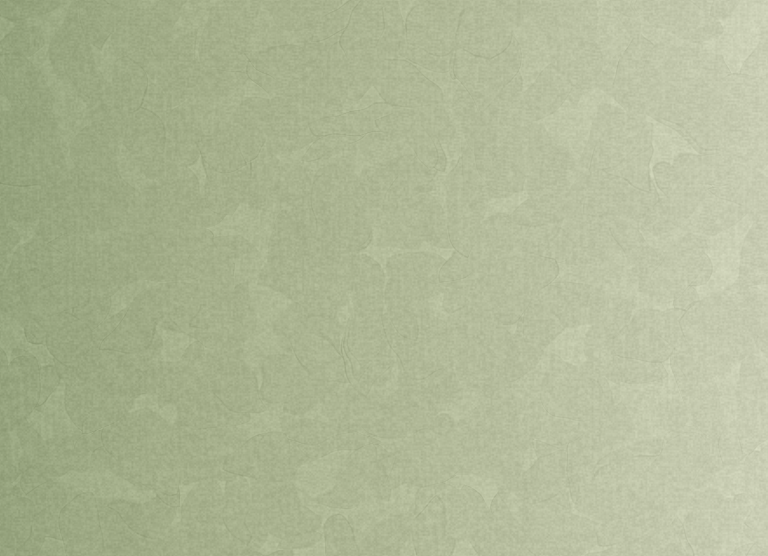
A WebGL 1 fragment shader for this texture:

```glsl
precision highp float;
// Sage green cloth with a faint leaf print: overlapping pointed leaves are painted
// cell by cell, gaps between them stay lighter, and thin broken outlines remain.
// A left-to-right gradient tints it and stretched noise makes the weave.

uniform vec2 u_resolution;

const vec3 SHADE_GREEN = vec3(0.585, 0.638, 0.490);
const vec3 SAGE_GREEN  = vec3(0.643, 0.682, 0.540);
const vec3 MID_GREEN   = vec3(0.692, 0.723, 0.592);
const vec3 PALE_GREEN  = vec3(0.787, 0.803, 0.702);
const float SAGE_STOP = 0.25;
const float MID_STOP  = 0.55;

const float LEAF_CELLS   = 8.5;    // leaf cells per canvas height
const float BEND         = 0.50;   // broad warp of the leaves, in cells
const float WOBBLE       = 0.12;   // fine warp of the outlines, in cells
const float LINE_WIDTH   = 0.004;  // outline half width, in cells
const float RIM_OFFSET   = 0.030;
const float GAP_LIGHT    = 0.026;
const float LINE_DARK    = 0.034;
const float RIM_LIGHT    = 0.012;
const float LEAF_VARY    = 0.006;
const float THREADS      = 290.0;  // threads per canvas height
const float WEAVE_DEPTH  = 0.052;
const float GRAIN_DEPTH  = 0.046;
const float MOTTLE_DEPTH = 0.016;

float hash(vec2 p) {
  return fract(sin(dot(p, vec2(127.1, 311.7))) * 43758.5453);
}

float noise(vec2 p) {
  vec2 i = floor(p);
  vec2 f = fract(p);
  f = f * f * (3.0 - 2.0 * f);
  return mix(mix(hash(i), hash(i + vec2(1.0, 0.0)), f.x),
             mix(hash(i + vec2(0.0, 1.0)), hash(i + vec2(1.0, 1.0)), f.x), f.y);
}

vec2 warp(vec2 p) {
  return vec2(noise(p), noise(p + 37.0)) - 0.5;
}

// Pointed leaf: the overlap of two circles, long axis along y.
float leafDistance(vec2 p, float halfLength, float halfWidth) {
  float offset = (halfLength * halfLength - halfWidth * halfWidth) / (2.0 * halfWidth);
  return length(vec2(abs(p.x) + offset, p.y)) - offset - halfWidth;
}

// Brightness change of the leaf print; later leaves cover earlier ones.
float leafPrint(vec2 p, float blur) {
  float gapFade = mix(0.35, 1.1, noise(p * 0.9 + 61.0));
  float lineFade = smoothstep(0.25, 0.75, noise(p * 2.3 + 83.0));
  p += BEND * warp(p * 1.3) + WOBBLE * warp(p * 3.7 + 9.0);
  vec2 home = floor(p);
  float tone = GAP_LIGHT * gapFade;
  for (int y = -1; y <= 1; y++) {
    for (int x = -1; x <= 1; x++) {
      for (int k = 0; k < 3; k++) {
        vec2 cell = home + vec2(float(x), float(y));
        vec2 seed = cell + float(k) * 53.0;
        vec2 center = cell + 0.1 + 0.8 * vec2(hash(seed + 3.1), hash(seed + 7.7));
        float angle = 6.2832 * hash(seed + 11.3);
        float c = cos(angle);
        float s = sin(angle);
        vec2 q = mat2(c, -s, s, c) * (p - center);
        float halfLength = mix(0.42, 0.78, hash(seed + 17.9));
        float halfWidth = halfLength * mix(0.36, 0.66, hash(seed + 23.5));
        float d = leafDistance(q, halfLength, halfWidth);

        float fill = LEAF_VARY * (hash(seed + 29.3) - 0.6);
        tone = mix(tone, fill, 1.0 - smoothstep(-blur, blur, d));

        // Broken dark outline with a faint light rim just outside.
        float strength = hash(seed + 31.7) * lineFade;
        float line = 1.0 - smoothstep(LINE_WIDTH, LINE_WIDTH + blur, abs(d));
        float rim = 1.0 - smoothstep(LINE_WIDTH, LINE_WIDTH + blur, abs(d - RIM_OFFSET));
        tone += strength * (RIM_LIGHT * rim - LINE_DARK * line);
      }
    }
  }
  return clamp(tone, -0.035, 0.035);
}

// Crossed threads, fine grain and broad mottling.
float cloth(vec2 p) {
  vec2 t = p * THREADS;
  float weft = noise(t * vec2(0.35, 1.0));
  float warpThread = noise(t * vec2(1.0, 0.35) + 91.0);
  float grain = noise(t * 1.1 + 17.0);
  float mottle = noise(p * 14.0) * 0.6 + noise(p * 37.0 + 5.0) * 0.4;
  return WEAVE_DEPTH * (0.5 * (weft + warpThread) - 0.5)
       + GRAIN_DEPTH * (grain - 0.5) + MOTTLE_DEPTH * (mottle - 0.5);
}

vec3 backdrop(float x) {
  vec3 color = mix(SHADE_GREEN, SAGE_GREEN, clamp(x / SAGE_STOP, 0.0, 1.0));
  color = mix(color, MID_GREEN, clamp((x - SAGE_STOP) / (MID_STOP - SAGE_STOP), 0.0, 1.0));
  return mix(color, PALE_GREEN, clamp((x - MID_STOP) / (1.0 - MID_STOP), 0.0, 1.0));
}

void main() {
  vec2 uv = gl_FragCoord.xy / u_resolution;
  vec2 p = gl_FragCoord.xy / u_resolution.y;
  float blur = max(LEAF_CELLS / u_resolution.y, 0.012);

  vec3 color = backdrop(uv.x + 0.03 * (0.5 - uv.y));
  color += leafPrint(p * LEAF_CELLS, blur) + cloth(p);
  gl_FragColor = vec4(color, 1.0);
}
```
